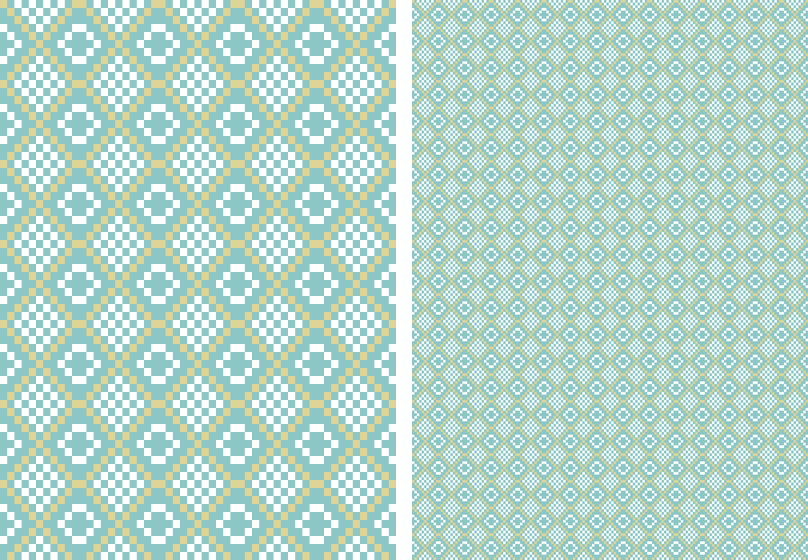
Left, the tile; right, the same tile 3 across and 3 down.
Reproduce this pattern procedurally as a Shadertoy shader.

```glsl
// Stepped knit-like lattice: gold diamonds holding white checks, with white rings between.
// Each motif is 11 by 10 cells, repeated 5 by 7 times; a cell's taxicab distance from the
// motif centre alone picks its colour, and cell edges are blended over one pixel.

vec3 cellColor(vec2 cell) {
    // Steps away from the centre of the nearest checked diamond
    vec2 steps = abs(mod(cell + vec2(0.0, 6.0), vec2(11.0, 10.0)) - 5.0);
    int ring = int(steps.x + steps.y + 0.5);

    if (ring == 5) return vec3(0.87, 0.83, 0.59);                          // gold lattice
    if (ring == 1 || ring == 3 || ring == 8) return vec3(0.995, 1.0, 1.0); // checks and rings
    return vec3(0.55, 0.78, 0.775);                                        // teal ground
}

void mainImage(out vec4 fragColor, in vec2 fragCoord) {
    // Whole canvas in cells: 5 x 11 across, 7 x 10 down
    vec2 grid = vec2(55.0, 70.0);
    vec2 p = fragCoord / iResolution.xy * grid - 0.5;
    vec2 cell = floor(p);

    // Box coverage of the pixel across the nearest cell borders
    vec2 pixel = grid / iResolution.xy;
    vec2 blend = clamp((fract(p) - 0.5) / pixel + 0.5, 0.0, 1.0);

    vec3 lower = mix(cellColor(cell), cellColor(cell + vec2(1.0, 0.0)), blend.x);
    vec3 upper = mix(cellColor(cell + vec2(0.0, 1.0)), cellColor(cell + 1.0), blend.x);
    fragColor = vec4(mix(lower, upper, blend.y), 1.0);
}
```
